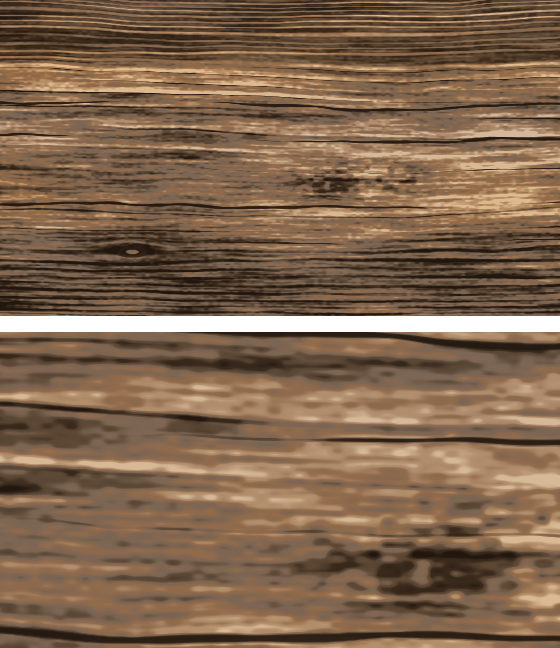
Top, the full canvas; bottom, a detail of the centre.
This texture is drawn by a WebGL 1 fragment shader. Its source:

```glsl
precision highp float;
uniform vec2 u_resolution;

#define RING_DENSITY 12.0
#define FIBRE_CONTRAST 1.15
#define PATCH_CONTRAST 0.75
#define BASE_TONE 0.56
#define WARP 0.035
#define CRACK_WIDTH 0.0042
#define KNOT_CENTRE vec2(0.418, 0.203)
#define KNOT_SIZE vec2(0.050, 0.018)

float hash(vec2 p) {
  return fract(sin(dot(p, vec2(127.1, 311.7))) * 43758.5453);
}

float noise(vec2 p) {
  vec2 i = floor(p);
  vec2 f = fract(p);
  f = f * f * (3.0 - 2.0 * f);
  float low = mix(hash(i), hash(i + vec2(1.0, 0.0)), f.x);
  float high = mix(hash(i + vec2(0.0, 1.0)), hash(i + vec2(1.0)), f.x);
  return mix(low, high, f.y);
}

// Weathered wood colours from dark to pale
vec3 woodColour(float tone) {
  vec3 c = mix(vec3(0.13, 0.09, 0.06), vec3(0.22, 0.16, 0.11), smoothstep(-0.1, 0.09, tone));
  c = mix(c, vec3(0.36, 0.28, 0.21), smoothstep(0.09, 0.27, tone));
  c = mix(c, vec3(0.49, 0.40, 0.33), smoothstep(0.27, 0.46, tone));
  c = mix(c, vec3(0.57, 0.42, 0.30), smoothstep(0.46, 0.65, tone));
  c = mix(c, vec3(0.70, 0.56, 0.43), smoothstep(0.65, 0.84, tone));
  return mix(c, vec3(0.85, 0.73, 0.60), smoothstep(0.84, 1.0, tone));
}

// Soft line: 1 at the centre, 0 beyond the outer edge
float line(float d, float inner, float outer) {
  return 1.0 - smoothstep(inner, outer, abs(d));
}

// Growth rings: pale ridges on top, broad bands midway, dark lines below
float ringTone(vec2 q, float top, float bottom) {
  float c = q.y - 0.45;
  float phase = RING_DENSITY * c + (c > 0.0 ? 62.0 : 75.0) * c * c * c;
  phase += 0.9 * noise(vec2(q.x * 0.9, phase * 0.6));
  float f = fract(phase);
  float id = floor(phase);
  float strength = noise(vec2(q.x * 1.7, id * 7.3));
  float ridge = line(f - 0.5, 0.06, 0.24) * (0.25 + 0.75 * strength);
  float band = smoothstep(0.12, 0.2, f) * (1.0 - smoothstep(0.2, 0.62, f));
  float seam = line(f - 0.1, 0.01, 0.06) * smoothstep(0.3, 0.6, strength);
  float groove = line(f - 0.5, 0.05, 0.26) * (0.4 + 0.6 * strength);
  float middle = (1.0 - top) * (1.0 - bottom);
  float upper = smoothstep(0.40, 0.52, q.y);
  return top * 0.75 * ridge
       + middle * (0.6 * band * strength * (0.2 + 0.8 * upper) - 0.45 * seam)
       - bottom * 0.5 * groove;
}

// Long tapering cracks, roughly evenly spaced
float cracks(vec2 q) {
  float sum = 0.0;
  for (int i = 0; i < 5; i++) {
    float k = float(i);
    float centre = 0.225 + 0.11 * k + 0.02 * hash(vec2(k, 4.0));
    centre += 0.018 * (noise(vec2(q.x * 2.5, k * 9.0)) - 0.5);
    centre += 0.005 * noise(vec2(q.x * 14.0, k * 5.0));
    float width = CRACK_WIDTH * smoothstep(0.2, 0.75, noise(vec2(q.x * 2.2 + k * 3.7, k)));
    width *= 0.6 + 0.8 * noise(vec2(q.x * 22.0, k * 3.0));
    float presence = smoothstep(0.0, 0.0015, width);
    sum = max(sum, presence * line(q.y - centre, width * 0.5, width + 0.002));
  }
  return sum;
}

void main() {
  vec2 p = gl_FragCoord.xy / u_resolution.y;

  // Wavy grain that parts around the knot
  vec2 toKnot = p - KNOT_CENTRE;
  vec2 q = p;
  q.y -= 0.75 * toKnot.y * exp(-dot(toKnot * vec2(11.0, 28.0), toKnot * vec2(11.0, 28.0)));
  q.y += WARP * (noise(p * vec2(1.6, 3.0)) - 0.5);
  q.y += 0.008 * (noise(p * vec2(7.0, 14.0)) - 0.5);

  float top = smoothstep(0.74, 0.83, q.y);
  float bottom = 1.0 - smoothstep(0.20, 0.30, q.y);

  // Fine fibres and broad weathering
  float fibre = 0.45 * noise(q * vec2(5.0, 105.0)) + 0.33 * noise(q * vec2(15.0, 185.0))
              + 0.22 * noise(q * vec2(75.0, 150.0));
  float patches = 0.6 * noise(q * vec2(2.2, 9.0) + 3.0) + 0.4 * noise(q * vec2(5.0, 32.0));
  float tone = BASE_TONE - 0.40 * top - 0.10 * bottom;
  tone += FIBRE_CONTRAST * (fibre - 0.5) * (1.0 - 0.45 * top);
  tone += PATCH_CONTRAST * (patches - 0.5) * (1.0 - 0.5 * top);
  tone += ringTone(q, top, bottom);

  // Speckled stain beside a worn pale area
  float speckle = noise(p * vec2(55.0, 90.0)) * 0.6 + noise(p * vec2(12.0, 22.0)) * 0.4;
  float stain = 1.0 - smoothstep(0.3, 1.0, length((p - vec2(1.15, 0.43)) / vec2(0.34, 0.10)));
  float worn = 1.0 - smoothstep(0.3, 1.0, length((p - vec2(1.52, 0.42)) / vec2(0.27, 0.09)));
  tone += 0.22 * worn - 0.5 * stain * smoothstep(0.35, 0.7, speckle);

  // Cracks and knot
  tone = mix(tone, -0.08, 0.92 * cracks(q));
  float knot = length(toKnot / KNOT_SIZE);
  tone = mix(tone, 0.02, 0.85 * line(knot - 0.75, 0.12, 0.4));
  tone = mix(tone, 0.2 + 0.7 * speckle, 1.0 - smoothstep(0.3, 0.55, knot));

  // Golden heart, greyer margins
  float warmth = noise(p * vec2(1.8, 5.0) + 11.0) * (1.0 - 0.6 * bottom);
  vec3 tint = mix(vec3(0.97, 0.99, 1.02), vec3(1.05, 1.0, 0.88), warmth);
  gl_FragColor = vec4(clamp(woodColour(tone) * tint, 0.0, 1.0), 1.0);
}
```
